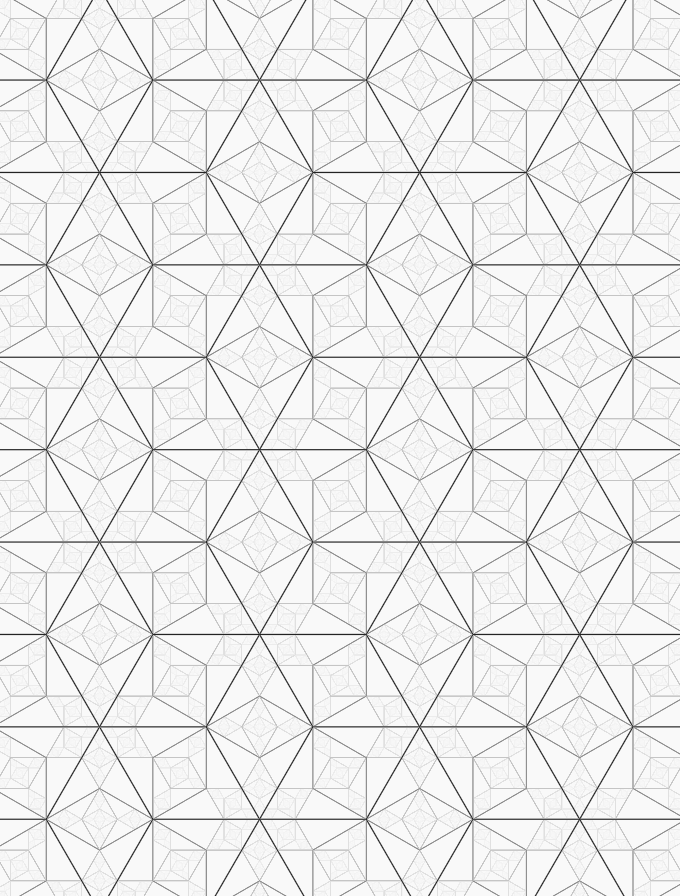
A WebGL 1 fragment shader for this pattern:

```glsl
precision highp float;
// Rhombus tiling in fine ink lines, each rhombus recursively filled with smaller ones.

uniform vec2 u_resolution;

#define PERIOD 0.20625              // long diagonal of a rhombus, in canvas heights
#define ANCHOR vec2(0.2897, 0.7044) // a six-pointed vertex, in canvas heights
#define LINE_WIDTH 0.00122          // width of the outermost lines
#define WIDTH_RATIO 0.57735         // line width kept per level
#define FADE_RATIO 0.85             // line opacity kept per level
#define SOFTNESS 1.2                // smoothing of the edges, in pixels
#define PAPER vec3(0.975)
#define INK vec3(0.06)
#define DEPTH 6

const float SQRT3 = 1.7320508;
const vec2 EDGE_NORMAL = vec2(0.5, 0.8660254);

// Share of a soft sample covered by a line whose centre is dist away.
float lineCoverage(float dist, float width, float blur) {
  float far = min(dist + 0.5 * blur, 0.5 * width);
  float near = max(dist - 0.5 * blur, -0.5 * width);
  return max(far - near, 0.0) / blur;
}

// Ink of a line at a given recursion level; deeper lines are thinner and paler.
float levelInk(float dist, float level, float blur) {
  float width = LINE_WIDTH * pow(WIDTH_RATIO, level);
  return lineCoverage(abs(dist), width, blur) * pow(FADE_RATIO, level);
}

// Offset from the centre of the nearest rhombus lying along one axis.
vec2 rhombusCell(vec2 p, vec2 axis) {
  vec2 q = vec2(dot(p, axis), dot(p, vec2(-axis.y, axis.x)));
  float row = floor(q.y / SQRT3 + 0.5);
  q -= vec2(row, row * SQRT3);
  q.x = mod(q.x, 2.0) - 1.0;
  return q;
}

// Position inside the enclosing rhombus; its half diagonals are 1 and 1/sqrt(3).
vec2 enclosingRhombus(vec2 p) {
  vec2 best = vec2(9.0);
  for (int i = 0; i < 3; i++) {
    float angle = radians(30.0 + 60.0 * float(i));
    vec2 q = rhombusCell(p, vec2(cos(angle), sin(angle)));
    if (dot(abs(q), EDGE_NORMAL) < dot(abs(best), EDGE_NORMAL)) best = q;
  }
  return best;
}

// Outline plus all nested rhombi: a turned one in the middle, one at each tip.
float nestedRhombi(vec2 p, float scale, float blur) {
  float level = 0.0;
  float ink = levelInk(scale * (0.5 - dot(abs(p), EDGE_NORMAL)), level, blur);
  for (int i = 0; i < DEPTH; i++) {
    p = abs(p);
    vec2 tip = p - vec2(2.0 / 3.0, 0.0);
    float middleEdge = dot(p, EDGE_NORMAL.yx) - SQRT3 / 6.0;
    float tipEdge = dot(vec2(-tip.x, tip.y), EDGE_NORMAL) - 1.0 / 6.0;
    ink = max(ink, levelInk(scale * middleEdge, level + 1.0, blur));
    ink = max(ink, levelInk(scale * tipEdge, level + 2.0, blur));

    if (middleEdge < 0.0) {
      p = p.yx * SQRT3;
      scale /= SQRT3;
      level += 1.0;
    } else if (tipEdge < 0.0) {
      p = tip * 3.0;
      scale /= 3.0;
      level += 2.0;
    } else {
      break; // blank triangle between the nested rhombi
    }
  }
  return ink;
}

void main() {
  float pixel = 1.0 / u_resolution.y;
  float scale = 0.5 * PERIOD;
  vec2 p = (gl_FragCoord.xy * pixel - ANCHOR) / scale;
  float ink = nestedRhombi(enclosingRhombus(p), scale, SOFTNESS * pixel);
  gl_FragColor = vec4(mix(PAPER, INK, clamp(ink, 0.0, 1.0)), 1.0);
}
```
